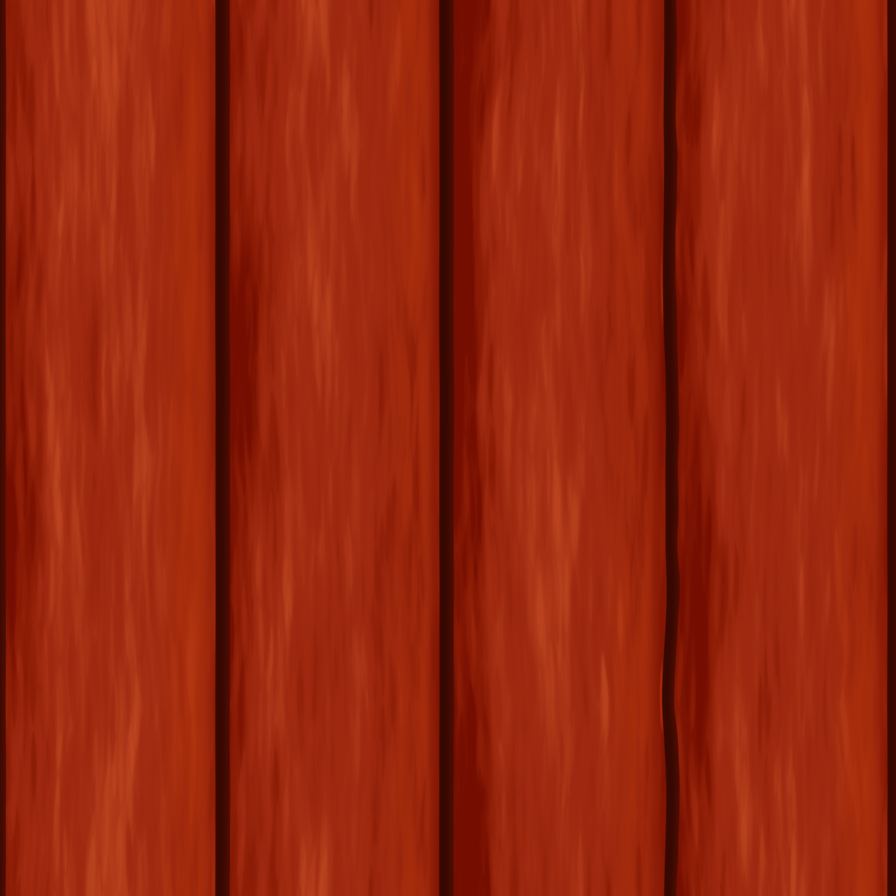
Reproduce this texture procedurally as a WebGL 1 fragment shader.

```glsl
precision highp float;

uniform vec2 u_resolution;

const float PLANKS = 4.0;
const float GAP_HALF_WIDTH = 0.0082;

const vec3 GAP_DARK = vec3(0.21, 0.03, 0.005);
const vec3 GAP_RED = vec3(0.29, 0.045, 0.01);
const vec3 SHADOW = vec3(0.46, 0.055, 0.002);
const vec3 DEEP = vec3(0.55, 0.11, 0.02);
const vec3 BASE = vec3(0.62, 0.16, 0.06);
const vec3 LIGHT = vec3(0.75, 0.28, 0.13);
const vec3 WARM = vec3(0.66, 0.17, 0.025);

float hash(vec2 p) {
  return fract(sin(dot(p, vec2(127.1, 311.7))) * 43758.5453);
}

// Value noise that wraps over the unit square
float noise(vec2 p, vec2 cells, float seed) {
  vec2 q = p * cells;
  vec2 i = floor(q);
  vec2 f = fract(q);
  f = f * f * (3.0 - 2.0 * f);
  vec2 lo = mod(i, cells);
  vec2 hi = mod(i + 1.0, cells);
  float bottom = mix(hash(lo + seed), hash(vec2(hi.x, lo.y) + seed), f.x);
  float top = mix(hash(vec2(lo.x, hi.y) + seed), hash(hi + seed), f.x);
  return mix(bottom, top, f.y);
}

// Tapered vertical brush strokes, signed: lighter or darker
float strokes(vec2 p, vec2 cells, float seed) {
  float column = mod(floor(p.x * cells.x), cells.x);
  float y = (p.y + hash(vec2(column, seed))) * cells.y;
  float row = mod(floor(y), cells.y);
  vec2 q = vec2(fract(p.x * cells.x), fract(y));
  float halfWidth = sqrt(q.y * (1.0 - q.y));
  float body = smoothstep(0.0, 0.35, halfWidth - abs(q.x - 0.5));
  return body * (2.0 * hash(vec2(column, row) + seed) - 1.0);
}

// Streaky wood brightness around zero
float grain(vec2 p) {
  vec2 q = p;
  q.x += 0.010 * (noise(p, vec2(12.0, 5.0), 3.0) - 0.5);
  q.x += 0.004 * (noise(p, vec2(40.0, 14.0), 7.0) - 0.5);
  float tone = 0.26 * (noise(p, vec2(14.0, 3.0), 11.0) - 0.5);
  tone += 0.24 * (noise(q, vec2(56.0, 5.0), 17.0) - 0.5);
  tone += 0.16 * (noise(q, vec2(150.0, 9.0), 23.0) - 0.5);
  for (int i = 0; i < 4; i++) {
    float layer = float(i);
    vec2 cells = vec2(44.0 + 29.0 * layer, 5.0 + 3.0 * layer);
    tone += (0.13 - 0.018 * layer) * strokes(q, cells, 31.0 + 5.0 * layer);
  }
  return tone;
}

vec3 woodRamp(float tone) {
  vec3 color = mix(SHADOW, DEEP, smoothstep(0.0, 0.35, tone));
  color = mix(color, BASE, smoothstep(0.3, 0.62, tone));
  return mix(color, LIGHT, smoothstep(0.6, 1.1, tone));
}

// Rounded plank: broad shade on the left, warm glow then thin shade on the right
vec3 plankColor(vec2 p, float u, float plank) {
  float streak = grain(p);
  float edge = u + 0.12 * streak;
  float tone = 0.61 + streak + 0.07 * cos(1.5708 * plank);
  tone += 0.07 * smoothstep(0.2, 0.35, edge) * smoothstep(0.8, 0.5, edge);
  tone -= 0.46 * (1.0 - smoothstep(0.04, 0.25, edge));
  tone -= 0.36 * smoothstep(0.89, 0.97, edge);
  float glow = smoothstep(0.68, 0.86, u) * smoothstep(0.35, 0.75, tone);
  return mix(woodRamp(tone), WARM, 0.6 * glow);
}

void main() {
  vec2 p = gl_FragCoord.xy / u_resolution;
  float pixel = 1.0 / u_resolution.x;
  float x = (p.x + 0.0015) * PLANKS;
  float plank = mod(floor(x), PLANKS);
  vec3 color = plankColor(p, fract(x), plank);

  // Gaps: mostly straight, the third one chipped and uneven
  float gap = mod(floor(x + 0.5), PLANKS);
  float offset = (fract(x + 0.5) - 0.5) / PLANKS;
  float rough = mix(0.12, 1.0, step(2.5, gap));
  float wobble = noise(vec2(0.0, p.y), vec2(1.0, 9.0), 61.0 + gap) - 0.5;
  float chip = noise(vec2(0.0, p.y), vec2(1.0, 23.0), 71.0 + gap) - 0.5;
  offset += rough * (0.005 * wobble + 0.002 * chip);
  float halfWidth = GAP_HALF_WIDTH - rough * 0.0012 * (1.0 + chip);
  float inside = halfWidth - abs(offset);

  // Thin lit rim where the rough edge bulges
  float rim = smoothstep(0.003, 0.0, abs(offset + halfWidth + 0.001));
  color = mix(color, WARM, rim * rough * smoothstep(0.15, 0.4, wobble));

  vec3 gapColor = mix(GAP_DARK, GAP_RED, smoothstep(-0.002, 0.007, offset));
  color = mix(color, gapColor, smoothstep(-pixel, pixel, inside));
  gl_FragColor = vec4(color, 1.0);
}
```
